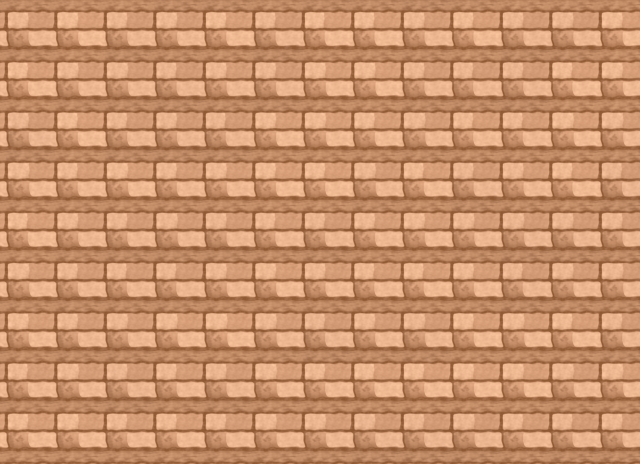
Reproduce this texture procedurally as a Shadertoy shader.

```glsl
// Courses of warm sandstone: each repeat stacks a row of split bricks, a row of
// shaded bricks and a plain ledge, parted by dark mortar. Stones are rounded-box
// distances, warped and grained by gradient noise that wraps at each repeat.

const vec2 REPEATS = vec2(12.93, 9.245);   // repeats across and down
const vec2 OFFSET = vec2(0.118, 0.219);    // first joint, from the top left

const vec3 LIGHT  = vec3(0.93, 0.72, 0.57);
const vec3 MID    = vec3(0.84, 0.62, 0.47);
const vec3 TAN    = vec3(0.78, 0.57, 0.42);
const vec3 BROWN  = vec3(0.72, 0.51, 0.37);
const vec3 DARK   = vec3(0.64, 0.43, 0.29);
const vec3 SHADOW = vec3(0.56, 0.35, 0.20);

vec2 hash2(vec2 p) {
    vec3 q = fract(p.xyx * vec3(0.1031, 0.1030, 0.0973));
    q += dot(q, q.yzx + 33.33);
    return fract((q.xx + q.yz) * q.zy);
}

float cornerSlope(vec2 corner, vec2 period, vec2 toPoint) {
    return dot(hash2(mod(corner, period) + 7.0) * 2.0 - 1.0, toPoint);
}

// Gradient noise, about -0.6 to 0.6, with freq lattice cells per repeat
float noise(vec2 p, vec2 freq) {
    p *= freq;
    vec2 i = floor(p), f = p - i;
    vec2 w = f * f * f * (f * (f * 6.0 - 15.0) + 10.0);
    vec2 e = vec2(1.0, 0.0);
    float top = mix(cornerSlope(i, freq, f), cornerSlope(i + e.xy, freq, f - e.xy), w.x);
    float low = mix(cornerSlope(i + e.yx, freq, f - e.yx), cornerSlope(i + e.xx, freq, f - e.xx), w.x);
    return mix(top, low, w.y);
}

float roundedBox(vec2 p, vec2 halfSize, float radius) {
    vec2 d = abs(p) - halfSize + radius;
    return length(max(d, 0.0)) + min(max(d.x, d.y), 0.0) - radius;
}

// Coverage of a stone spanning lo to hi
float stone(vec2 p, vec2 lo, vec2 hi, float radius, float soft) {
    float d = roundedBox(p - 0.5 * (lo + hi), 0.5 * (hi - lo), radius);
    return 1.0 - smoothstep(-soft, soft, d);
}

// Upper bricks: pale left part, duller right part
vec3 splitBrick(vec2 p, float split, float grain, float soft) {
    vec3 col = mix(LIGHT, MID, smoothstep(-soft, soft, p.x - split));
    col = mix(col, TAN, 0.55 * smoothstep(0.25, 0.36, p.y));
    return col + 0.08 * grain;
}

// Lower bricks: shaded left part behind a pale block
vec3 shadedBrick(vec2 p, float split, float grain, float soft) {
    vec3 shaded = mix(BROWN, MID, smoothstep(0.0, 0.32, p.x + 0.3 * grain));
    shaded = mix(shaded, DARK, 0.7 * smoothstep(0.54, 0.72, p.y + 0.08 * grain));
    float block = stone(p, vec2(split, 0.405), vec2(1.1, 0.685), 0.05, soft);
    return mix(shaded, LIGHT, block) + 0.07 * grain;
}

// Ledge: long weathered streaks, darker along its edges
vec3 ledge(vec2 p, float grain) {
    float streak = noise(p, vec2(4.0, 15.0)) + 0.6 * noise(p, vec2(9.0, 22.0));
    vec3 col = mix(BROWN, TAN, smoothstep(-0.3, 0.2, streak));
    col = mix(col, DARK, 0.7 * smoothstep(0.12, 0.5, -streak));
    float rim = smoothstep(0.05, 0.11, abs(p.y - 0.88));
    return mix(col, DARK, 0.4 * rim) + 0.07 * grain;
}

void mainImage(out vec4 fragColor, in vec2 fragCoord) {
    vec2 uv = fragCoord / iResolution.xy;
    vec2 p = vec2(uv.x, 1.0 - uv.y) * REPEATS - OFFSET;
    float soft = max(0.018, 0.7 * REPEATS.y / iResolution.y);

    // Shared wear, then hand-cut wobble of the edges
    float grain = noise(p, vec2(8.0, 10.0)) + 0.6 * noise(p, vec2(19.0, 23.0));
    vec2 wobble = vec2(noise(p + 0.37, vec2(5.0, 7.0)), noise(p, vec2(6.0, 5.0)));
    vec2 q = p + 0.035 * wobble;
    float v = fract(q.y);
    vec2 upper = vec2(fract(q.x), v);
    float slanted = q.x - 0.05 - 0.15 * (v - 0.55);
    vec2 lower = vec2(fract(slanted), v);

    // Small differences from one repeat to the next
    vec2 vary = hash2(floor(q) + 50.0) - 0.5;
    float split = 0.45 + 0.04 * vary.x;

    vec3 col = mix(SHADOW, DARK, smoothstep(-0.3, 0.5, grain));
    float upperMask = stone(upper, vec2(0.045, 0.025), vec2(0.97, 0.34), 0.03, soft);
    float lowerMask = stone(lower, vec2(0.01, 0.39), vec2(0.975, 0.70), 0.04, soft);
    float ledgeMask = smoothstep(-soft, soft, 0.108 - abs(v - 0.875));

    col = mix(col, splitBrick(upper, split, grain, soft), upperMask);
    col = mix(col, shadedBrick(lower, split - 0.03, grain, soft), lowerMask);
    col = mix(col, ledge(vec2(q.x, v), grain), ledgeMask);
    col *= 1.0 + 0.025 * vary.y;

    fragColor = vec4(clamp(col, 0.0, 1.0), 1.0);
}
```
